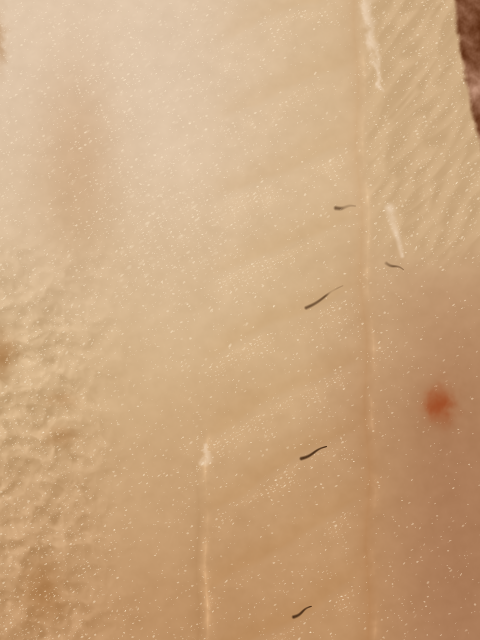
Reproduce this texture procedurally as a WebGL 1 fragment shader.

```glsl
precision highp float;
// Moist pale fillet: slanted muscle seams, flaky left side, wet glints, small blemishes.
uniform vec2 u_resolution;

const vec3 PALE = vec3(0.88, 0.78, 0.67);
const vec3 CREAM = vec3(0.825, 0.695, 0.53);
const vec3 TAN = vec3(0.745, 0.57, 0.40);
const vec3 ROSE = vec3(0.665, 0.48, 0.345);
const vec3 GLINT = vec3(1.0, 0.92, 0.80);
const vec3 BOARD = vec3(0.45, 0.27, 0.17);
const vec3 STAIN = vec3(0.60, 0.24, 0.09);
const vec3 FIBRE = vec3(0.27, 0.17, 0.09);
const vec3 HOLLOW = vec3(0.61, 0.41, 0.22);
const float SEAM_GAP = 0.165;
const float SEAM_START = 0.09;
const float GLINT_GAIN = 0.5;
const float RELIEF_GAIN = 0.2;

vec2 hash2(vec2 c) {
  return fract(sin(vec2(dot(c, vec2(127.1, 311.7)), dot(c, vec2(269.5, 183.3)))) * 43758.5);
}

// Layered sines
float waves(vec2 p) {
  float sum = 0.0, amp = 0.5;
  for (int i = 0; i < 4; i++) {
    sum += amp * sin(p.x + 1.7 * sin(p.y * 0.8)) * cos(p.y + 1.3 * sin(p.x * 0.7));
    p = mat2(1.5, 1.2, -1.2, 1.5) * p + 2.3;
    amp *= 0.55;
  }
  return sum;
}

// Distance to the nearest scattered point
float cellular(vec2 p) {
  float best = 4.0;
  for (int j = -1; j <= 1; j++) for (int i = -1; i <= 1; i++) {
    vec2 c = floor(p) + vec2(float(i), float(j));
    best = min(best, length(c + hash2(c) - p));
  }
  return best;
}

// Rounded flakes lit from the upper left
float relief(vec2 p, float scale) {
  vec2 q = p * scale + 0.45 * vec2(waves(p * 38.0), waves(p * 33.0 + 5.0));
  return cellular(q) - cellular(q + vec2(-0.16, 0.22));
}

// One soft random speck per cell
float glints(vec2 p, float density) {
  vec2 rnd = hash2(floor(p)), kind = hash2(floor(p) + 37.0);
  float size = mix(0.16, 0.36, kind.y);
  float d = length(fract(p) - mix(vec2(0.36), vec2(0.64), rnd));
  return (1.0 - smoothstep(size * 0.25, size, d)) * step(kind.x, density) * (0.25 + 0.75 * rnd.x);
}

float blob(vec2 p, float x, float y, float rx, float ry) {
  vec2 d = (p - vec2(x, y)) / vec2(rx, ry);
  return exp(-dot(d, d));
}

// Tapered line
float stroke(vec2 p, vec2 a, vec2 ba, float width) {
  float t = clamp(dot(p - a, ba) / dot(ba, ba), 0.0, 1.0);
  float d = length(p - a - ba * t + vec2(0.0, 0.002 * sin(t * 6.3)));
  return 1.0 - smoothstep(0.0, width * (1.2 - 0.7 * t), d);
}

float fall(float lo, float hi, float x) { return 1.0 - smoothstep(lo, hi, x); }

void main() {
  vec2 p = gl_FragCoord.xy / u_resolution * vec2(1.0, 4.0 / 3.0);
  float soft = waves(p * 9.0), fine = waves(p * 65.0), patchy = smoothstep(-0.4, 0.4, waves(p * 24.0));
  vec2 q = p + 0.013 * vec2(fine, waves(p * 50.0 + 3.0));

  // Broad colour
  float h = p.y + 0.05 * soft;
  vec3 col = mix(TAN, CREAM, smoothstep(-0.15, 0.65, h - 0.25 * p.x));
  col = mix(col, PALE, smoothstep(0.45, 1.2, h) * (1.0 - 0.75 * smoothstep(0.3, 0.75, p.x)));
  col = mix(col, TAN, 0.4 * blob(p, 0.16, 1.0, 0.08, 0.2));
  float spine = p.x - 0.755 - 0.025 * fall(0.3, 1.3, p.y) - 0.004 * sin(p.y * 23.0);
  float belly = smoothstep(-0.1, 0.18, spine);
  col = mix(col, ROSE, belly * (0.2 + 0.75 * fall(0.3, 1.05, p.y)));
  col = mix(col, ROSE, 0.25 * blob(p, 0.73, 0.5, 0.09, 0.25));
  col += 0.012 * soft + 0.012 * fine;

  // Slanted muscle seams
  float run = p.x - 0.43 - 0.03 * smoothstep(0.3, 1.1, p.y) - 0.003 * sin(p.y * 31.0);
  float rise = mix(0.62, 0.40, smoothstep(0.2, 1.0, p.y)) * run + 0.005 * sin(run * 22.0 + p.y * 9.0);
  float phase = fract((p.y - rise - SEAM_START + 0.006 * fine + 0.01 * soft) / SEAM_GAP);
  float muscle = smoothstep(-0.03, 0.03, run) * fall(-0.07, 0.0, spine);
  float below = smoothstep(0.5, 0.95, phase) * fall(0.95, 1.0, phase);
  float above = smoothstep(0.0, 0.1, phase) * fall(0.1, 0.5, phase);
  col += muscle * (0.02 * below * patchy * PALE - 0.02 * above * vec3(0.5, 0.8, 1.2));

  // Upright seams
  float lines = 0.08 * exp(-abs(run) * 180.0) * fall(0.35, 0.5, p.y) + 0.05 * exp(-abs(spine) * 170.0);
  col += lines * patchy * (1.0 + fine) * GLINT;
  col -= 0.035 * exp(-abs(run + 0.018) * 75.0) * fall(0.25, 0.45, p.y);
  col -= vec3(0.015, 0.03, 0.04) * exp(-abs(spine + 0.014) * 70.0);

  // Torn flakes and hollows
  float torn = fall(0.08, 0.32, p.x + 0.05 * soft) * fall(0.55, 0.95, p.y);
  float bumps = 0.65 * relief(p, 15.0) + 0.5 * relief(p, 37.0);
  col += bumps * RELIEF_GAIN * (torn + 0.1);
  float pits = blob(q, 0.0, 0.595, 0.03, 0.04) + blob(q, 0.09, 0.10, 0.04, 0.055)
    + 0.6 * blob(q, 0.13, 0.42, 0.035, 0.018) + 0.5 * blob(q, 0.13, 0.5, 0.03, 0.012)
    + 0.6 * blob(q, 0.0, 1.25, 0.012, 0.05);
  col = mix(col, HOLLOW, 0.6 * min(pits, 1.0));

  // Upper right flap with slanted ribs
  float flap = smoothstep(-0.02, 0.03, spine) * smoothstep(0.74, 0.88, p.y + 0.04 * soft);
  vec2 ribs = mat2(0.66, -0.75, 0.75, 0.66) * p * vec2(0.35, 1.0);
  col = mix(col, CREAM - 0.02, 0.65 * flap) + 0.1 * flap * relief(ribs, 32.0);

  // Wet glints along the grain
  vec2 grain = mat2(0.89, -0.45, 0.45, 0.89) * p + 0.004 * fine;
  float sheen = blob(p, 0.35, 0.84, 0.13, 0.13) + 0.6 * blob(p, 0.25, 1.1, 0.25, 0.25);
  float density = 0.1 + 0.1 * patchy + muscle * (0.6 * below * patchy - 0.1 * above)
    + 0.3 * sheen + 0.2 * torn + 0.2 * flap;
  density *= 1.0 - 0.5 * belly * (1.0 - flap);
  float wet = glints(grain * vec2(75.0, 120.0), density) + 0.8 * glints(grain * vec2(125.0, 170.0), density);
  wet += 0.8 * sheen * glints(grain.yx * vec2(75.0, 40.0), 0.35);
  col = mix(col, GLINT, min(wet * GLINT_GAIN, 0.8));

  // White membrane streaks
  float streaks = stroke(q, vec2(0.76, 1.333), vec2(0.03, -0.18), 0.02)
    + stroke(p, vec2(0.812, 0.9), vec2(0.026, -0.1), 0.014) + stroke(q, vec2(0.428, 0.375), vec2(0.0, 0.035), 0.016);
  col = mix(col, PALE + 0.06, min(streaks * (0.6 + 0.4 * fine), 0.8));

  // Red spot and dark fibres
  col = mix(col, STAIN, 0.75 * blob(q, 0.914, 0.492, 0.026, 0.034));
  float dark = stroke(p, vec2(0.628, 0.378), vec2(0.052, 0.025), 0.005)
    + stroke(p, vec2(0.612, 0.048), vec2(0.036, 0.022), 0.005);
  float faint = stroke(p, vec2(0.638, 0.692), vec2(0.076, 0.046), 0.005)
    + stroke(p, vec2(0.805, 0.785), vec2(0.035, -0.013), 0.005) + stroke(p, vec2(0.7, 0.9), vec2(0.04, 0.004), 0.006);
  col = mix(col, FIBRE, min(dark + 0.7 * faint * patchy, 0.9));

  // Board beyond the curved edge
  float edge = p.x - 0.945 - 0.055 * pow(max(4.3 - 3.2 * p.y, 0.0), 1.4) - 0.004 * fine;
  vec3 board = BOARD + 0.15 * fine + 0.2 * blob(p, 1.0, 1.15, 0.05, 0.05);
  col = mix(col, board, smoothstep(-0.006, 0.008, edge));
  gl_FragColor = vec4(clamp(col, 0.0, 1.0), 1.0);
}
```
